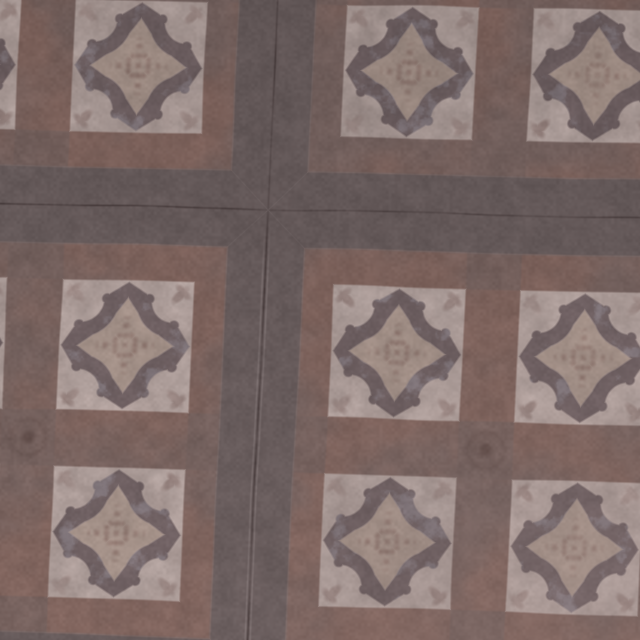
A Shadertoy shader for this pattern:

```glsl
// Worn tiled floor: panels of two by two cream tiles, each with a scalloped
// four-point star outline, set in terracotta strips and wide grey bands.
// Mirror folds repeat the panel; distance functions draw it, noise ages it.

#define CROSS vec2(0.418, 0.673)   // where the grey bands meet
#define PERIOD vec2(0.716, 0.733)  // size of one panel with its bands
#define TILE vec2(0.212, 0.219)    // tile centre, from the band seam
#define TILE_HALF 0.103
#define BAND_HALF 0.060
#define SOFTNESS 0.0022
#define GREY vec3(0.395, 0.350, 0.350)
#define BORDER vec3(0.450, 0.377, 0.364)
#define TERRACOTTA vec3(0.487, 0.382, 0.356)
#define CREAM vec3(0.655, 0.595, 0.580)
#define OUTLINE vec3(0.405, 0.350, 0.358)
#define WEAR 0.10

float hash(vec2 p) {
    return fract(sin(dot(p, vec2(127.1, 311.7))) * 43758.545);
}

float noise(vec2 p) {
    vec2 i = floor(p), f = fract(p);
    f = f * f * (3.0 - 2.0 * f);
    return mix(mix(hash(i), hash(i + vec2(1, 0)), f.x),
               mix(hash(i + vec2(0, 1)), hash(i + vec2(1, 1)), f.x), f.y);
}

float fbm(vec2 p) {
    float sum = 0.0, gain = 0.5;
    for (int i = 0; i < 4; i++) {
        sum += gain * noise(p);
        p = p * 2.03 + 17.3;
        gain *= 0.5;
    }
    return sum;
}

// Coverage of the inside of a distance, d and softness in the same units
float fill(float d, float soft) {
    return 1.0 - smoothstep(-soft, soft, d);
}

float line(float d, float width, float soft) {
    return fill(abs(d) - width, soft);
}

// Concave star: sloped tips cut by a circle on each diagonal
float star(vec2 a, float tip, float slope, float bite) {
    float edge = dot(a - vec2(0.0, tip), normalize(vec2(slope, 1.0)));
    return max(edge, bite - length(a - 0.70));
}

// Tile face in local units, with edges at -1 and 1
vec3 tileColor(vec2 t, vec2 id, vec2 q, float soft) {
    vec2 a = abs(t);
    if (a.x > a.y) a = a.yx;
    float outer = star(a, 0.97, 0.63, 0.34);
    outer = min(outer, length(a - vec2(0.32, 0.72)) - 0.075);
    float inner = star(a, 0.73, 1.4, 0.57);

    float stain = fbm(q * 28.0 + id * 5.0);
    vec3 col = CREAM + (stain - 0.47) * WEAR;
    col = mix(col, vec3(0.615, 0.545, 0.512), fill(inner, soft));

    // Faint rosette: beads along the axes and a ring of petals
    float beads = line(a.x, 0.045, 0.04) * fill(a.y - 0.43, 0.05)
                * (0.5 + 0.5 * cos(a.y * 42.0));
    float petals = fill(length(a - vec2(0.09, 0.15)) - 0.035, 0.04);
    col = mix(col, vec3(0.50, 0.40, 0.375), (beads + petals) * (0.3 + 0.5 * stain));

    // Corner sprigs
    vec2 c = abs(t) - 0.79;
    vec2 r = vec2(c.x + c.y, c.x - c.y) * 0.707;
    float leaf = length(r * vec2(1.0, 2.2)) - 0.15;
    leaf = min(leaf, length((r - vec2(0.07, 0.0)) * vec2(2.2, 1.0)) - 0.13);
    col = mix(col, vec3(0.535, 0.455, 0.44), fill(leaf, 0.06) * (0.2 + 0.8 * stain));

    // Outline with rubbed, bluish patches
    float rubbed = smoothstep(0.50, 0.72, fbm(q * 38.0 + id * 9.0));
    vec3 ink = mix(OUTLINE, vec3(0.50, 0.465, 0.49), rubbed * 0.75);
    col = mix(col, ink, fill(max(outer, -inner), soft) * 0.95);
    return col * (0.97 + 0.06 * hash(id + 3.0));
}

void mainImage(out vec4 fragColor, in vec2 fragCoord) {
    vec2 uv = fragCoord / iResolution.y;
    float soft = max(SOFTNESS, 0.7 / iResolution.y);

    // Slight skew of the floor, then fold into a quarter panel
    vec2 d = uv - CROSS;
    vec2 q = vec2(d.x - 0.047 * d.y, d.y + d.x * (0.023 - 0.0154 * d.y));
    q += (vec2(noise(uv * 9.0), noise(uv * 9.0 + 40.0)) - 0.5) * 0.003;
    vec2 p = abs(mod(q + 0.5 * PERIOD, PERIOD) - 0.5 * PERIOD);
    vec2 id = floor(2.0 * q / PERIOD);
    vec2 t = p - TILE;
    float nearest = min(p.x, p.y);

    // Terracotta strips, duller along the border and at the crossings
    float patches = fbm(q * 7.0 + 3.0);
    vec3 col = mix(BORDER, TERRACOTTA, smoothstep(0.25, 0.6, patches));
    vec2 past = smoothstep(-soft, soft, t - TILE_HALF);
    float border = fill(t.y + TILE_HALF, soft) * past.x + fill(t.x + TILE_HALF, soft) * past.y;
    float crossing = past.x * past.y;
    col = mix(col, BORDER * 0.98, 0.8 * min(border + crossing, 1.0));
    float medal = length(p - 0.5 * PERIOD);
    col -= 0.07 * crossing * (fill(medal - 0.009, 0.006) + 0.4 * line(medal - 0.028, 0.003, 0.006));

    // Grey bands with mitred corners, pale rims and a worn seam
    col = mix(col, GREY, fill(nearest - BAND_HALF, soft * 1.5));
    col += 0.035 * line(nearest - BAND_HALF, 0.0008, soft);
    col += 0.025 * line(p.x - p.y, 0.001, soft) * fill(max(p.x, p.y) - BAND_HALF, soft);
    float seamWear = 0.5 + noise(q * 22.0);
    col -= 0.085 * seamWear * line(nearest, 0.0012, soft);
    col += 0.07 * line(p.x - 0.004, 0.001, soft) * smoothstep(0.0, -0.12, q.y);

    // Tiles
    float square = max(abs(t.x), abs(t.y)) - TILE_HALF;
    vec3 face = tileColor(t / TILE_HALF, id, q, soft / TILE_HALF);
    col = mix(col, face, fill(square, soft));

    // Grime, grain and pale haze toward the lower right
    col *= 1.0 + WEAR * (fbm(uv * 45.0) - 0.47) * 1.6;
    col += (noise(uv * 210.0) - 0.5) * 0.030;
    col *= 1.04 - 0.08 * uv.y;
    float haze = smoothstep(0.55, 0.0, uv.y) * smoothstep(0.1, 1.0, uv.x);
    col = mix(col, vec3(0.56, 0.48, 0.47), 0.16 * haze);
    fragColor = vec4(clamp(col, 0.0, 1.0), 1.0);
}
```
